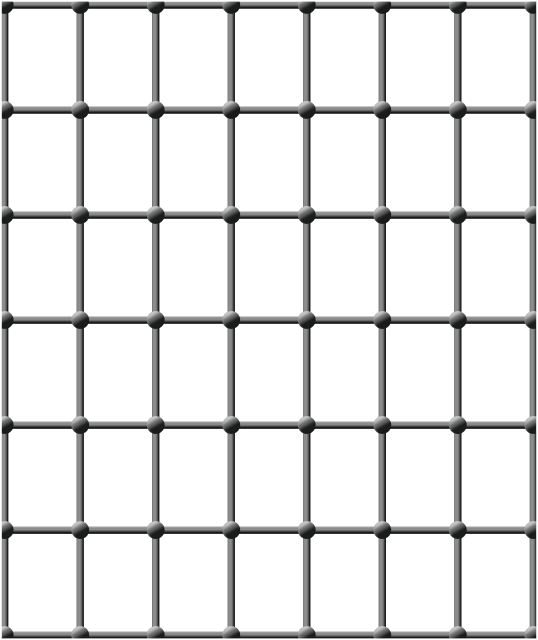
A Shadertoy shader for this pattern:

```glsl
// Steel lattice of shaded round bars with a ball at every crossing, on white.
#define CELL vec2(0.1180, 0.1641)        // spacing of bars, in canvas heights
#define FRAME vec2(0.4175, 0.4975)       // half size of the trimmed lattice
#define BAR_HALF vec2(0.0058, 0.0060)    // half width: upright, level
#define BALL_RADIUS 0.0139
#define LIGHT_DIR normalize(vec2(-0.5, 0.87))
#define DARK vec3(0.10, 0.11, 0.11)
#define STEEL vec3(0.55)
#define PALE vec3(0.78)
#define PAPER vec3(1.0)

// Antialiased coverage of the inside of a signed distance.
float coverage(float dist, float pixel) {
    return clamp(0.5 - dist / pixel, 0.0, 1.0);
}

// Across an upright bar: -1 is the left side, 1 the right.
vec3 uprightShade(float t) {
    vec3 colour = mix(vec3(0.44), STEEL, smoothstep(-1.0, -0.6, t));
    colour = mix(colour, vec3(0.42), smoothstep(-0.1, 0.35, t));
    return mix(colour, DARK, smoothstep(0.25, 0.85, t));
}

// Across a level bar: -1 is the underside, 1 the top.
vec3 levelShade(float t) {
    vec3 colour = mix(DARK, vec3(0.42), smoothstep(-0.65, -0.1, t));
    colour = mix(colour, STEEL, smoothstep(-0.15, 0.2, t));
    return mix(colour, PALE, smoothstep(0.5, 1.0, t));
}

// Ball lit from the upper left, with a faint reflection on its lower rim.
vec3 ballShade(vec2 q) {
    float facing = dot(q, LIGHT_DIR);
    vec3 colour = mix(DARK, vec3(0.40), smoothstep(-0.35, 0.30, facing));
    colour = mix(colour, PALE, smoothstep(0.20, 0.85, facing));
    float rim = smoothstep(0.7, 1.0, length(q)) * smoothstep(0.2, 0.9, -q.x);
    return mix(colour, STEEL, 0.35 * rim);
}

void mainImage(out vec4 fragColor, in vec2 fragCoord) {
    float pixel = 1.0 / iResolution.y;
    vec2 p = (fragCoord - 0.5 * iResolution.xy) * pixel;

    // Offset from the nearest crossing; columns straddle the centre line.
    vec2 q = vec2(fract(p.x / CELL.x) - 0.5,
                  fract(p.y / CELL.y + 0.5) - 0.5) * CELL;

    // Bars, then balls on top.
    vec2 across = clamp(q / BAR_HALF, -1.0, 1.0);
    vec3 colour = PAPER;
    colour = mix(colour, uprightShade(across.x),
                 coverage(abs(q.x) - BAR_HALF.x, pixel));
    colour = mix(colour, levelShade(across.y),
                 coverage(abs(q.y) - BAR_HALF.y, pixel));
    colour = mix(colour, ballShade(q / BALL_RADIUS),
                 coverage(length(q) - BALL_RADIUS, pixel));

    // Trim the outer edge, leaving a thin margin.
    vec2 beyond = abs(p) - FRAME;
    colour = mix(PAPER, colour, coverage(max(beyond.x, beyond.y), pixel));
    fragColor = vec4(colour, 1.0);
}
```
